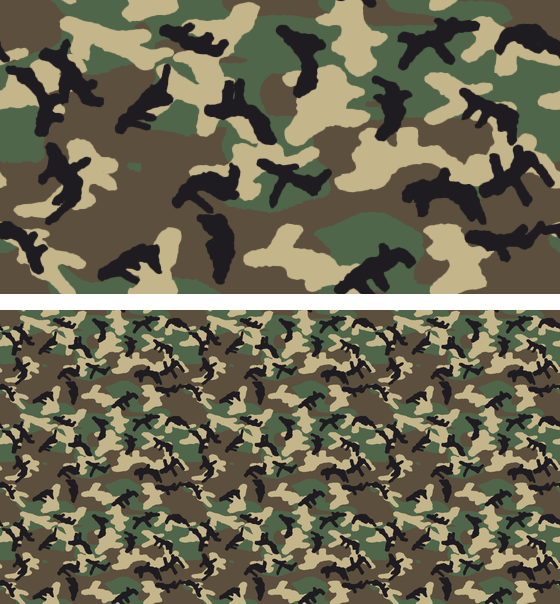
Top, the tile; bottom, the same tile 3 across and 3 down.
Write a Shadertoy shader that draws this pattern.

```glsl
#define LIMB_LENGTH 0.05     // one stem segment, in canvas heights
#define LIMB_BEND 1.1        // largest turn between segments
#define JITTER 0.4           // scatter of the figures inside their cells
#define FILLET 0.016         // rounding where limbs meet
#define TAN_SQUEEZE 0.65     // below 1 stretches the tan figures sideways
#define TAN_RADII vec2(0.030, 0.024)
#define BLACK_RADII vec2(0.0215, 0.0165)
#define GREEN_LEVEL 0.52     // higher gives less green
#define WARP 0.055           // broad bending of all outlines
#define FRAY 0.006           // fine roughness of all outlines

const vec3 BROWN = vec3(0.36, 0.31, 0.24);
const vec3 GREEN = vec3(0.31, 0.40, 0.29);
const vec3 TAN   = vec3(0.77, 0.71, 0.54);
const vec3 BLACK = vec3(0.12, 0.11, 0.13);

vec3 hash3(vec2 c) {
    vec3 k = vec3(dot(c, vec2(127.1, 311.7)),
                  dot(c, vec2(269.5, 183.3)),
                  dot(c, vec2(419.2, 371.9)));
    return fract(sin(k) * 43758.5453);
}

// Wrapping lattice; its second half mirrors the first in value,
// which keeps the median at one half. The period must be even.
float lattice(vec2 c, vec2 period, float seed) {
    c = mod(c, period);
    float flip = step(period.x * 0.5, c.x);
    return abs(flip - hash3(mod(c + flip * period * 0.5, period) + seed).x);
}

float noise(vec2 uv, vec2 period, float seed) {
    vec2 p = uv * period, c = floor(p), f = p - c;
    f = f * f * (3.0 - 2.0 * f);
    vec2 e = vec2(1.0, 0.0);
    return mix(mix(lattice(c, period, seed), lattice(c + e, period, seed), f.x),
               mix(lattice(c + e.yx, period, seed), lattice(c + e.xx, period, seed), f.x), f.y);
}

vec2 noise2(vec2 uv, vec2 period, float seed) {
    return vec2(noise(uv, period, seed), noise(uv, period, seed + 5.3)) - 0.5;
}

float smoothMin(float a, float b) {
    float h = max(FILLET - abs(a - b), 0.0) / FILLET;
    return min(a, b) - h * h * FILLET * 0.25;
}

float segment(vec2 p, vec2 a, vec2 b) {
    vec2 ab = b - a;
    return length(p - a - ab * clamp(dot(p - a, ab) / dot(ab, ab), 0.0, 1.0));
}

vec2 direction(float angle) {
    return vec2(cos(angle), sin(angle));
}

// A crooked stem with one finger at each joint; radii = (stem, finger).
float branch(vec2 p, vec2 id, float angle, vec2 radii) {
    vec2 joint = -2.0 * LIMB_LENGTH * direction(angle);
    float d = 1e3;
    for (int i = 1; i <= 4; i++) {
        vec3 r = hash3(id + 0.37 * float(i));
        angle += LIMB_BEND * (r.x - 0.5);
        vec2 next = joint + LIMB_LENGTH * direction(angle);
        float side = r.y < 0.5 ? -1.0 : 1.0;
        float splay = side * mix(0.7, 1.5, fract(r.y * 2.0));
        vec2 tip = next + LIMB_LENGTH * mix(0.8, 1.8, r.z) * direction(angle + splay);
        d = smoothMin(d, segment(p, joint, next) - radii.x);
        d = smoothMin(d, segment(p, next, tip) - radii.y);
        joint = next;
    }
    return d;
}

// Branches scattered over a wrapping, staggered grid with even rows.
float branches(vec2 p, vec2 size, vec2 grid, float seed, float lean, float spread, vec2 radii) {
    vec2 cell = size / grid, home = floor(p / cell);
    float d = 1e3;
    for (int y = -1; y <= 1; y++)
    for (int x = -1; x <= 1; x++) {
        vec2 c = home + vec2(x, y), id = mod(c, grid);
        vec3 r = hash3(id + seed);
        vec2 stagger = vec2(mod(id.y, 2.0) * 0.5 - 0.25, 0.0);
        vec2 centre = (c + 0.5 + stagger + JITTER * (r.xy - 0.5)) * cell;
        d = min(d, branch(p - centre, id + seed, lean + spread * (r.z - 0.5), radii));
    }
    return d;
}

// Antialiased coverage of the region where d is negative.
float cover(float d) {
    float w = max(0.7 * fwidth(d), 1e-5);
    return 1.0 - smoothstep(-w, w, d);
}

void mainImage(out vec4 fragColor, in vec2 fragCoord) {
    vec2 uv = fragCoord / iResolution.xy;
    vec2 size = vec2(iResolution.x / iResolution.y, 1.0);

    // Bend and fray the outlines
    vec2 p = uv * size + WARP * noise2(uv, vec2(12.0, 8.0), 2.7)
                       + FRAY * noise2(uv, vec2(160.0, 84.0), 8.1);

    // Broad green drifts on brown
    vec2 w = p / size;
    float drift = 0.72 * noise(w, vec2(6.0, 6.0), 3.4) + 0.28 * noise(w, vec2(12.0, 14.0), 6.9);
    vec3 color = mix(BROWN, GREEN, cover(GREEN_LEVEL - drift));

    // Wide tan lobes, then black branches
    vec2 squeeze = vec2(TAN_SQUEEZE, 1.0);
    float lobes = branches(p * squeeze, size * squeeze, vec2(4.0, 4.0), 11.6, -0.3, 3.0, TAN_RADII);
    float twigs = branches(p, size, vec2(5.0, 4.0), 23.2, 0.4, 2.4, BLACK_RADII);
    color = mix(color, TAN, cover(lobes));
    color = mix(color, BLACK, cover(twigs));

    fragColor = vec4(color, 1.0);
}
```
